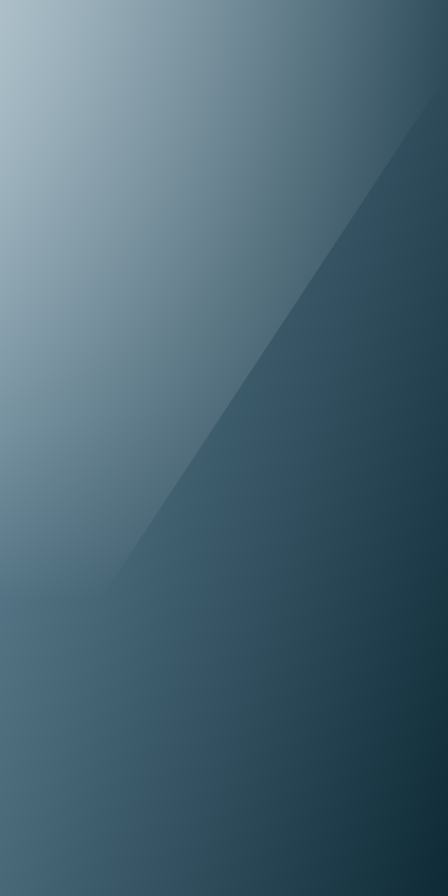
This background is drawn by a Shadertoy shader. Its source:

```glsl
// Slate-blue diagonal gradient with a pale glass sheen cut by a slanted edge.

const vec3 LIGHT_SLATE = vec3(0.415, 0.545, 0.615);
const vec3 DEEP_TEAL   = vec3(0.055, 0.165, 0.215);
const vec3 SHEEN_COLOR = vec3(0.99, 1.0, 1.0);

const vec2  SHADE_WEIGHTS = vec2(0.633, 0.367); // darkening to the right and downward
const float EDGE_BASE     = 0.1617;             // edge height at the left side
const float EDGE_SLOPE    = 0.7575;             // edge rise across the full width
const float SHEEN_ALPHA   = 0.46;               // strength at the upper left corner
const float SHEEN_DEPTH   = 0.67;               // reach below the top
const float SHEEN_CURVE   = 1.45;               // falloff toward the bottom

// Opacity of the sheen, fading to the right and downward
float sheenOpacity(vec2 uv) {
    float depth = clamp((1.0 - uv.y) / SHEEN_DEPTH, 0.0, 1.0);
    return SHEEN_ALPHA * (1.0 - uv.x) * (1.0 - pow(depth, SHEEN_CURVE));
}

// Coverage of the region above the slanted edge
float aboveEdge(vec2 uv) {
    float offset = uv.y - EDGE_BASE - EDGE_SLOPE * uv.x;
    float softness = 1.0 / iResolution.y;
    return smoothstep(-softness, softness, offset);
}

void mainImage(out vec4 fragColor, in vec2 fragCoord) {
    vec2 uv = fragCoord / iResolution.xy;

    // Base gradient
    float shade = dot(vec2(uv.x, 1.0 - uv.y), SHADE_WEIGHTS);
    vec3 color = mix(LIGHT_SLATE, DEEP_TEAL, shade);

    // Glass sheen
    color = mix(color, SHEEN_COLOR, sheenOpacity(uv) * aboveEdge(uv));

    fragColor = vec4(color, 1.0);
}
```
